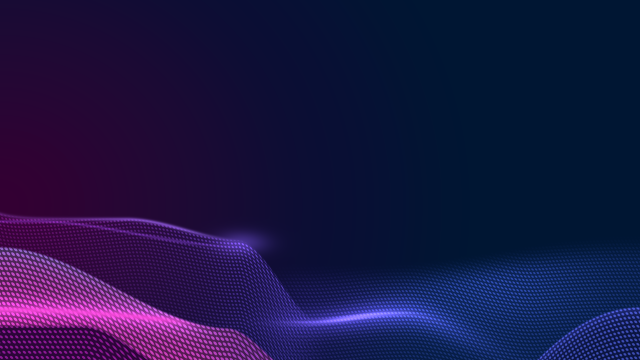
This background is drawn by a Shadertoy shader. Its source:

```glsl
// Smooth step down from 0 to -drop between a and b
float fall(float a, float b, float drop, float x) {
    return -drop * smoothstep(a, b, x);
}

// Soft coverage below a height curve
float below(float height, float y, float blur) {
    return smoothstep(0.0, blur, height - y);
}

// Bell-shaped falloff
float bell(float d, float width) {
    return exp(-d * d / (width * width));
}

// Decay with depth, held at one above the surface
float decay(float depth, float rate) {
    return exp(-max(depth, 0.0) * rate);
}

// Grid of round dots that blurs to a flat tone when it gets too fine
float dots(vec2 grid, float radius) {
    float blur = 0.4 * length(fwidth(grid));
    float d = length(fract(grid) - 0.5);
    return 1.0 - smoothstep(radius - blur, radius + blur, d);
}

vec3 backdrop(vec2 p) {
    float d = length((p - vec2(0.0, 0.43)) * vec2(1.0, 1.1));
    vec3 c = mix(vec3(0.20, 0.0, 0.20), vec3(0.125, 0.035, 0.205), smoothstep(0.0, 0.55, d));
    c = mix(c, vec3(0.04, 0.055, 0.205), smoothstep(0.4, 0.95, d));
    return mix(c, vec3(0.0, 0.085, 0.2), smoothstep(0.85, 1.35, d));
}

// Wide blue sheet with a bright valley fold
vec3 blueSheet(vec3 c, vec2 p) {
    float top = 0.27 + 0.08 * smoothstep(1.05, 1.75, p.x);
    float fold = 0.104 + 0.025 * smoothstep(0.85, 1.1, p.x) + fall(1.12, 1.5, 0.135, p.x);
    float mask = below(top, p.y, 0.09) * smoothstep(0.68, 0.86, p.x);
    float light = 0.35 + 0.55 * bell(p.x - 1.36, 0.26) * bell(p.y - 0.2, 0.12);
    light += 0.4 * bell(p.y - fold, 0.05) * bell(p.x - 1.1, 0.3);
    vec2 grid = 100.0 * vec2(p.x + 0.5 * p.y, p.y - 0.6 * fold - 0.4 * top);
    vec3 tint = mix(vec3(0.36, 0.25, 0.72), vec3(0.29, 0.34, 0.8), smoothstep(0.85, 1.2, p.x));
    c += mask * light * tint * (0.2 + 0.55 * dots(grid, 0.3));

    // Fold highlight, thin core inside a wide haze
    float along = bell(p.x - 0.99, 0.14);
    c += vec3(0.38, 0.3, 0.62) * along * bell(p.y - fold, 0.008);
    c += vec3(0.14, 0.11, 0.32) * bell(p.x - 1.03, 0.22) * bell(p.y - fold, 0.035);
    return c;
}

// Purple hill running down into the valley
vec3 purpleHill(vec3 c, vec2 p) {
    float top = 0.395 + 0.015 * exp(-20.0 * p.x)
        + fall(0.35, 0.68, 0.06, p.x) + fall(0.66, 0.9, 0.23, p.x);
    float depth = top - p.y;
    float mask = below(top, p.y, 0.012) * (1.0 - smoothstep(0.78, 0.92, p.x));
    float light = 0.4 + 0.5 * decay(depth, 14.0) + 0.35 * bell(p.x - 0.72, 0.12);
    vec2 grid = 100.0 * vec2(p.x + 0.25 * p.y, depth + 0.08 * p.x);
    vec3 tint = mix(vec3(0.46, 0.14, 0.52), vec3(0.42, 0.28, 0.78), smoothstep(0.1, 0.75, p.x));
    c += mask * light * tint * (0.08 + 0.5 * dots(grid, 0.28));

    // Crest line, a second strand under it, and a lavender shoulder
    float crest = bell(depth - 0.004, 0.005) * (1.0 - smoothstep(0.5, 0.7, p.x));
    float strand = 0.385 + fall(0.1, 0.66, 0.07, p.x);
    c += vec3(0.34, 0.25, 0.52) * crest * (0.35 + 0.65 * bell(p.x - 0.45, 0.22));
    c += vec3(0.16, 0.09, 0.26) * bell(p.y - strand, 0.004) * (1.0 - smoothstep(0.5, 0.68, p.x));
    c += vec3(0.2, 0.15, 0.36) * bell(p.x - 0.67, 0.07) * bell(p.y - 0.325, 0.03);
    return c;
}

// Dotted dome in the right corner
vec3 cornerDome(vec3 c, vec2 p) {
    float fromEdge = p.x - 1.778;
    float depth = 0.15 - 1.8 * fromEdge * fromEdge - p.y;
    float spots = dots(80.0 * vec2(p.x + 0.5 * p.y, depth), 0.3);
    vec3 sheet = vec3(0.04, 0.08, 0.25) + vec3(0.2, 0.22, 0.45) * spots;
    sheet += vec3(0.12, 0.12, 0.3) * decay(depth, 50.0);
    return mix(c, sheet, smoothstep(0.0, 0.008, depth));
}

// Bright pink sheet in front, with its glowing seam and dark underside
vec3 pinkSheet(vec3 c, vec2 p) {
    float top = 0.317 + fall(0.0, 0.64, 0.225, p.x) + fall(0.63, 0.84, 0.13, p.x);
    float seam = 0.139 - 0.13 * p.x * p.x;
    float hem = 0.1 + fall(0.23, 0.5, 0.12, p.x);
    float depth = top - p.y;
    float spots = dots(vec2(80.0 * (p.x + 0.45 * p.y), 72.0 * depth), 0.34);

    vec3 tint = mix(vec3(0.95, 0.27, 0.86), vec3(0.68, 0.52, 1.0),
        decay(depth, 18.0) * (1.0 - 0.5 * smoothstep(0.1, 0.5, p.x)));
    tint = mix(tint, vec3(0.68, 0.3, 0.85), smoothstep(0.5, 0.75, p.x));
    float glow = bell(p.y - seam, 0.035) * (1.0 - smoothstep(0.45, 0.65, p.x));
    vec3 sheet = tint * (0.36 + 0.5 * spots + 0.3 * glow);

    float under = below(hem, p.y, 0.012);
    float underSpots = dots(70.0 * vec2(p.x + 0.5 * p.y, hem - p.y), 0.28);
    sheet = mix(sheet, vec3(0.17, 0.02, 0.22) + vec3(0.38, 0.08, 0.36) * underSpots, under);

    float seamLine = bell(p.y - seam, 0.009) * (1.0 - smoothstep(0.42, 0.6, p.x));
    sheet = mix(sheet, vec3(1.0, 0.3, 0.88), 0.8 * seamLine);
    return mix(c, sheet, below(top, p.y, 0.009));
}

void mainImage(out vec4 fragColor, in vec2 fragCoord) {
    vec2 p = fragCoord / iResolution.xy * vec2(1.7778, 1.0);
    vec3 color = backdrop(p);
    color = blueSheet(color, p);
    color = purpleHill(color, p);
    color = cornerDome(color, p);
    color = pinkSheet(color, p);
    fragColor = vec4(clamp(color, 0.0, 1.0), 1.0);
}
```
